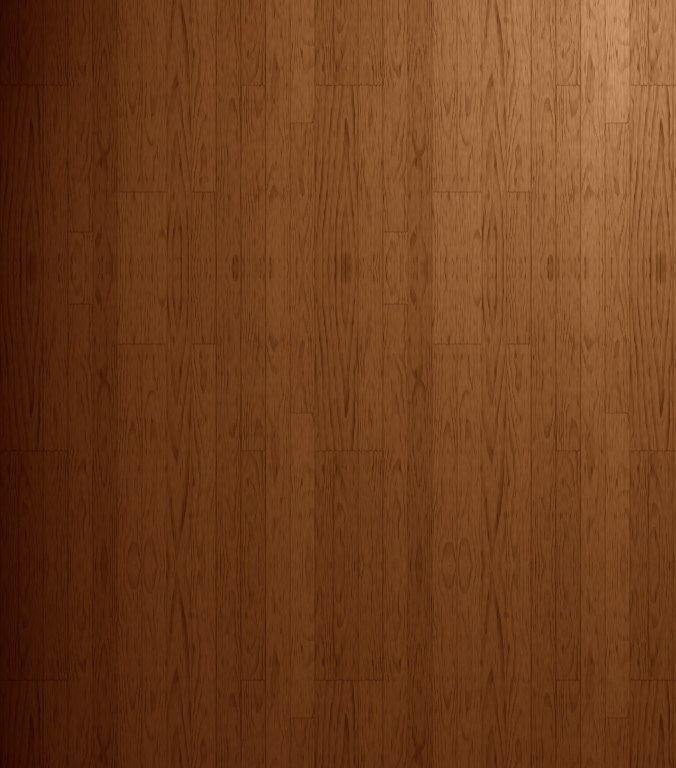
Reproduce this texture procedurally as a WebGL 1 fragment shader.

```glsl
precision highp float;
// Draws a floor of narrow varnished wood planks, lit from the upper right.
uniform vec2 u_resolution;

const float PLANK = 0.03217;            // plank width, in canvas heights
const vec2 REPEAT = vec2(12.748, 0.7747); // planks across, heights down
const float MIRROR_Y = 0.349;
const float FIRST_LEFT = -0.749;

float hash(float n) { return fract(sin(n * 91.345) * 4375.85); }

vec2 gradient(vec2 cell) {
  float a = 6.2832 * fract(sin(dot(cell, vec2(127.1, 311.7))) * 4375.85);
  return vec2(cos(a), sin(a));
}

float noise(vec2 p) {
  vec2 i = floor(p), f = fract(p);
  vec2 w = f * f * f * (f * (f * 6.0 - 15.0) + 10.0);
  vec2 e = vec2(1.0, 0.0);
  float low = mix(dot(gradient(i), f), dot(gradient(i + e), f - e), w.x);
  float high = mix(dot(gradient(i + e.yx), f - e.yx),
                   dot(gradient(i + 1.0), f - 1.0), w.x);
  return 1.4 * mix(low, high, w.y);
}

// Selects one of twelve per-plank values.
float pick(vec4 a, vec4 b, vec4 c, float i) {
  vec4 k = vec4(0.0, 1.0, 2.0, 3.0);
  return dot(a, step(abs(k - i), vec4(0.5)))
       + dot(b, step(abs(k + 4.0 - i), vec4(0.5)))
       + dot(c, step(abs(k + 8.0 - i), vec4(0.5)));
}

float seam(float d, float halfWidth, float px) {
  return 1.0 - smoothstep(halfWidth, halfWidth + px, abs(d));
}

// Thin growth rings: nested arches, or pointed ovals around a knot.
float rings(vec2 q, float seed, float knot) {
  float warp = noise(vec2(q.x * 1.3 + seed * 7.3, q.y * 8.0 + seed));
  warp += 0.2 * noise(vec2(q.x * 3.0 + seed, q.y * 45.0));
  float side = q.x - 0.6 * (hash(seed + 3.0) - 0.5);
  float rise = mix(8.0, 20.0, hash(seed + 5.0)) * sign(hash(seed + 8.0) - 0.5);
  float arch = rise * q.y + 11.0 * side * side + 1.6 * warp;
  vec2 k = abs(q) * vec2(3.8, 9.5);
  float oval = 0.6 * length(k) + 0.5 * (k.x + k.y) + 0.45 * warp;
  float s = fract(mix(arch, oval, knot));
  return smoothstep(0.4, 0.88, s) * (1.0 - smoothstep(0.89, 1.0, s));
}

// Fine vertical fibres and short dark pores.
float fibres(vec2 q, float seed) {
  float fine = noise(vec2(q.x * 12.0 + seed * 5.0, q.y * 105.0));
  float streak = noise(vec2(q.x * 9.0 + seed * 9.0, q.y * 14.0));
  float pores = smoothstep(0.38, 0.7, noise(vec2(q.x * 11.0 - seed, q.y * 48.0)));
  return 0.055 * fine + 0.03 * streak - 0.13 * pores;
}

// Light level: a glow at the upper right, shade at the left and bottom.
float lighting(vec2 p) {
  float far = length(vec2((p.x - 0.94) * 1.15, p.y));
  float glow = 0.36 * exp(-2.05 * (sqrt(far * far + 0.03) - 0.173));
  float leftShade = 0.155 * exp(-p.x / 0.13);
  float corner = 0.06 * exp(-dot(p, p) / 0.03);
  return 0.36 + glow - leftShade - corner - 0.04 * p.y * p.y;
}

vec3 woodColor(float t) {
  return vec3(t, (0.288 * t + 0.616) * t - 0.082, (0.867 * t - 0.155) * t + 0.005);
}

void main() {
  float px = 1.0 / u_resolution.y;
  vec2 screen = gl_FragCoord.xy / u_resolution;
  screen.y = 1.0 - screen.y;
  float x = gl_FragCoord.x * px;

  // Repeat the planks sideways and fold them vertically.
  float u = mod(x / PLANK, REPEAT.x) + FIRST_LEFT;
  float halfRepeat = 0.5 * REPEAT.y;
  float v = abs(mod(screen.y - MIRROR_Y + halfRepeat, REPEAT.y) - halfRepeat);
  float index = clamp(floor(u), 0.0, 11.0);

  float joint = pick(vec4(0.238, 0.238, 0.047, 1.0), vec4(0.099, 0.099, 1.0, 0.099),
                     vec4(1.0, 0.238, 1.0, 0.189), index);
  float tone = pick(vec4(-0.03, 0.0, 0.01, -0.07), vec4(0.03, 0.03, -0.01, -0.02),
                    vec4(-0.03, -0.02, 0.02, 0.0), index);
  float shift = pick(vec4(-0.02, -0.03, -0.02, 0.0), vec4(-0.02, -0.01, 0.0, 0.03),
                     vec4(0.0, -0.02, 0.0, 0.04), index);
  float outer = smoothstep(joint - 0.5 * px, joint + 0.5 * px, v);
  float beyond = step(joint, v);

  // Some neighbouring strips form one wide board inside the joint.
  float left = index, width = 1.0;
  if (index < 0.5 && (beyond < 0.5 || u < 0.0)) {
    left = FIRST_LEFT;
    width = beyond < 0.5 ? 1.0 - FIRST_LEFT : -FIRST_LEFT;
  }
  if (abs(index - 4.5) < 0.6 && beyond < 0.5) {
    left = 4.0;
    width = 2.0;
  }
  float seed = left + 2.0 + 17.0 * beyond;

  // Grain, with knots in two of the boards.
  float darkKnot = (1.0 - step(0.5, index)) * (1.0 - beyond);
  float paleKnot = step(abs(index - 6.0), 0.5);
  float knot = max(darkKnot, paleKnot);
  vec2 q = vec2(u - left - 0.5 * width - 0.38 * darkKnot + 0.08 * paleKnot, v);
  float patches = smoothstep(-0.35, 0.55, noise(vec2(q.x * 1.6 + seed, v * 17.0)));
  float grain = fibres(q, seed);
  float strength = mix(0.04 + 0.12 * patches, 0.09 + 0.15 * patches, knot);
  grain -= rings(q, seed, knot) * strength;
  float core = length(vec2(q.x / 0.25, v / 0.026));
  grain -= 0.15 * darkKnot * (1.0 - smoothstep(0.3, 1.2, core));

  // Faint dark gaps between boards.
  float edge = min(u - left, left + width - u) * PLANK;
  float sideGap = mix(0.4, 1.0, hash(floor(u + 0.5) + 4.0)) * seam(edge, 0.0004, px);
  float gap = max(sideGap, 0.7 * seam(v - joint, 0.0003, px));
  float relief = 1.035 + tone + shift * outer + grain;
  float level = lighting(screen) * relief * (1.0 - 0.14 * gap);
  gl_FragColor = vec4(clamp(woodColor(max(level, 0.15)), 0.0, 1.0), 1.0);
}
```
